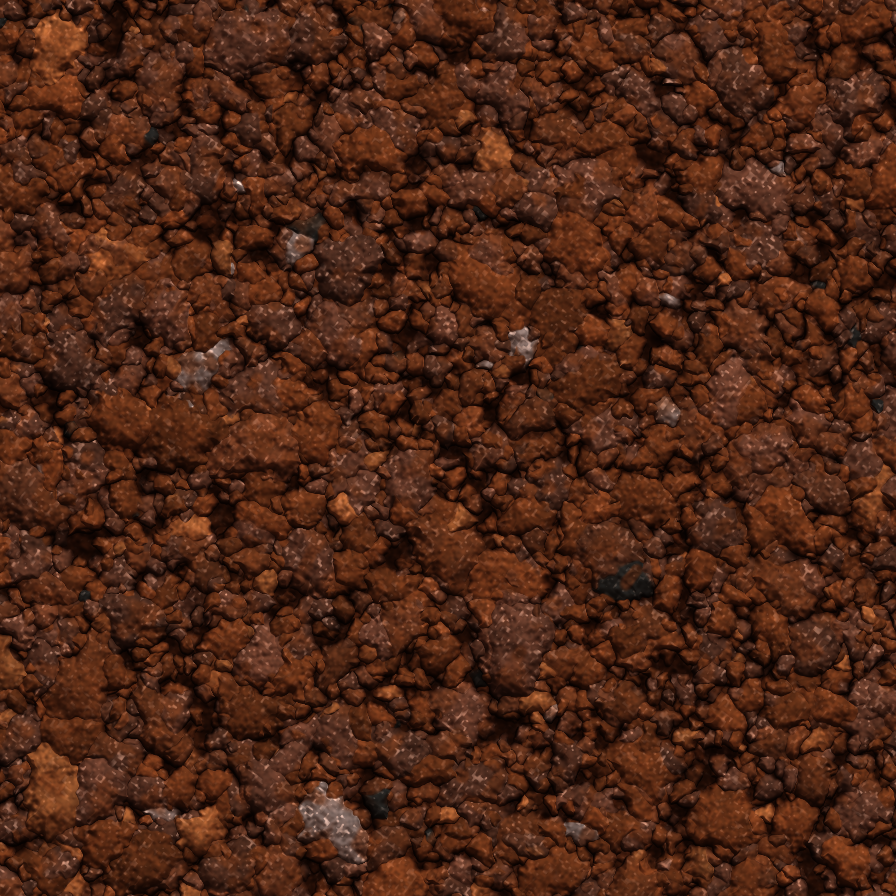
This texture is drawn by a Shadertoy shader. Its source:

```glsl
// Coarse moist brown granules: lumpy chunks, reddish crumbs, dark gaps and fine glints.

const vec3 UMBER  = vec3(0.335, 0.190, 0.135);
const vec3 RUSSET = vec3(0.385, 0.182, 0.085);
const vec3 TAN    = vec3(0.57, 0.31, 0.16);
const vec3 SLATE  = vec3(0.13, 0.12, 0.11);
const vec3 PALE   = vec3(0.46, 0.37, 0.34);
const vec3 GLINT  = vec3(0.34, 0.28, 0.25);

const vec3 LIGHT = vec3(0.24, 0.61, 0.75);
const float AMBIENT = 0.36;
const float DIFFUSE = 0.82;
const float COARSEST = 13.0;      // cells across the canvas in the first layer
const float LAYER_RATIO = 1.75;   // each layer is this much finer
const int LAYERS = 4;
const float LIFT = 0.019;         // random height of a chunk
const float THICKNESS = 0.52;     // dome height relative to radius
const float EDGE = 0.0022;        // blending height between chunks
const float GAP_DEPTH = 0.019;
const float SHADOW_REACH = 0.014;
const float SLOPE_STEP = 0.0017;
const mat2 SKEW = mat2(0.8, 0.6, -0.6, 0.8);

vec4 hash4(vec2 p) {
    vec4 q = fract(p.xyxy * vec4(0.1031, 0.1030, 0.0973, 0.1099));
    q += dot(q, q.wzxy + 33.33);
    return fract((q.xxyz + q.yzzw) * q.zywx);
}

// Four independent channels of smooth value noise
vec4 noise4(vec2 p) {
    vec2 i = floor(p), f = fract(p);
    f = f * f * (3.0 - 2.0 * f);
    vec4 low = mix(hash4(i), hash4(i + vec2(1, 0)), f.x);
    vec4 high = mix(hash4(i + vec2(0, 1)), hash4(i + vec2(1, 1)), f.x);
    return mix(low, high, f.y);
}

// Colour of one chunk, with its sheen in alpha
vec4 chunkColour(vec2 pick, float fineness) {
    float red = smoothstep(0.3, 0.75, pick.x + 0.25 * fineness - 0.04);
    vec4 c = vec4(mix(UMBER, RUSSET, red), mix(0.95, 0.45, red));
    c.rgb *= mix(0.8, 1.15, pick.y);
    if (pick.x > 0.965) c = vec4(TAN * mix(0.8, 1.1, pick.y), 0.4);
    if (pick.x < 0.005) c = vec4(PALE, 1.4);
    else if (pick.x < 0.014) c = vec4(SLATE, 0.6);
    return c;
}

// Height of the heap; also gives the colour of the topmost chunk
float heap(vec2 p, out vec4 colour) {
    vec4 clump = noise4(SKEW * p * 48.0 + 3.0);
    vec4 grain = noise4(p * 105.0);
    vec4 grit = noise4(SKEW * p * 215.0 + 7.0);
    vec2 bend = (clump.xy - 0.5) * 0.013 + (grain.xy - 0.5) * 0.008
              + (grit.yz - 0.5) * 0.003;
    float top = 0.004 * grain.w;
    colour = vec4(RUSSET * 0.85, 0.3);
    float cells = COARSEST;
    for (int layer = 0; layer < LAYERS; layer++) {
        float fineness = float(layer) / float(LAYERS - 1);
        vec2 g = (p + bend / (1.0 + 0.9 * fineness)) * cells + float(layer) * 17.3;
        vec2 home = floor(g);
        for (int k = 0; k < 9; k++) {
            vec2 cell = home + vec2(k % 3 - 1, k / 3 - 1);
            vec4 place = hash4(cell + float(layer) * 71.0);
            vec4 kind = hash4(cell + float(layer) * 71.0 + 233.0);
            if (kind.w > 0.74) continue;
            vec2 q = g - cell - place.xy;
            float turn = place.z * 6.2832;
            q = mat2(cos(turn), -sin(turn), sin(turn), cos(turn)) * q;
            q.x /= mix(1.0, 1.5, place.w);
            // Rounded block with one corner chipped off
            float radius = mix(0.27, 0.5, kind.z);
            float d = mix(length(q), max(abs(q.x), abs(q.y)), 0.45);
            d = max(d, dot(q, vec2(0.6, 0.8)) * 1.5) / radius;
            float dome = radius * THICKNESS * (1.0 - d * d * d) + 0.12 * q.y;
            float h = LIFT * fract(kind.w * 31.7) + dome / cells;
            float over = smoothstep(-EDGE, EDGE, h - top);
            colour = mix(colour, chunkColour(kind.xy, fineness), over);
            top = max(top, h) + 0.25 * EDGE * over * (1.0 - over);
        }
        cells *= LAYER_RATIO;
    }
    return top + 0.0035 * clump.z + 0.0036 * grain.z + 0.0022 * grit.x;
}

void mainImage(out vec4 fragColor, in vec2 fragCoord) {
    vec2 p = fragCoord / iResolution.y;
    vec4 colour, unused;

    // Relief and lighting
    float h = heap(p, colour);
    float hx = heap(p + vec2(SLOPE_STEP, 0), unused);
    float hy = heap(p + vec2(0, SLOPE_STEP), unused);
    float hLight = heap(p + normalize(LIGHT.xy) * SHADOW_REACH, unused);
    vec3 normal = normalize(vec3(h - hx, h - hy, 1.25 * SLOPE_STEP));
    float diffuse = max(dot(normal, LIGHT), 0.0);
    float open = mix(0.3, 1.0, smoothstep(0.004, GAP_DEPTH, h));
    float shadow = 1.0 - 0.42 * smoothstep(0.003, 0.022, hLight - h);
    float shade = (AMBIENT + DIFFUSE * diffuse) * open * shadow;

    // Reddish dust and mottling
    vec4 mottle = noise4(SKEW * p * 60.0 + 11.0);
    vec4 speck = noise4(SKEW * p * 290.0 + 5.0);
    float dust = 0.65 * smoothstep(0.5, 0.8, mottle.x);
    vec3 albedo = mix(colour.rgb, RUSSET, dust);
    albedo *= mix(0.84, 1.16, speck.y) * mix(0.9, 1.1, mottle.y);

    // Shadows grow warmer; tiny facets catch the light
    vec3 lit = albedo * pow(vec3(shade), vec3(1.0, 1.24, 1.36));
    float facet = smoothstep(0.6, 1.0, speck.x) * (0.5 + mottle.z);
    lit += GLINT * facet * colour.a * (1.0 - 0.5 * dust) * diffuse * open * shadow;
    fragColor = vec4(lit, 1.0);
}
```
